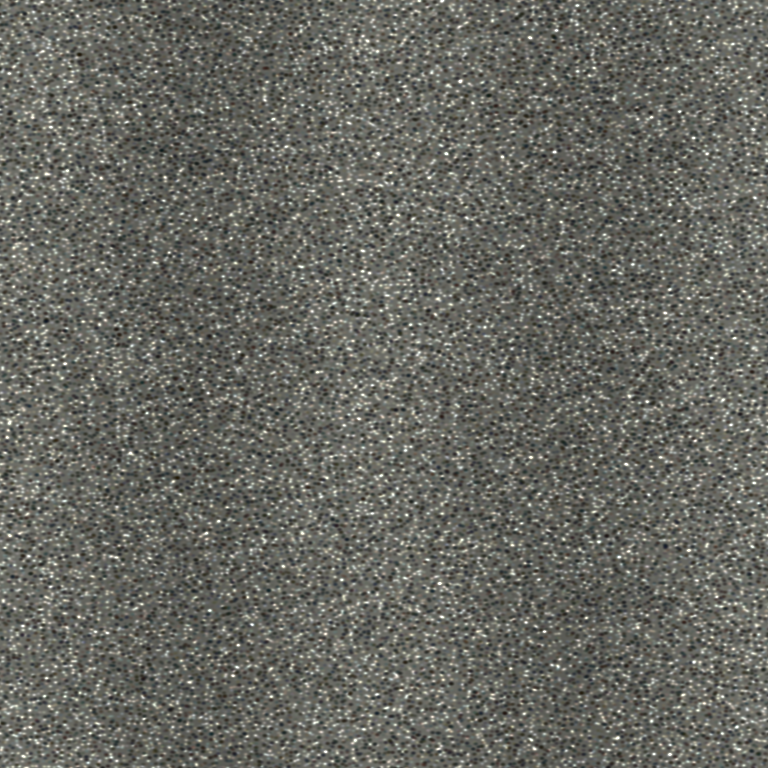
This texture is drawn by a Shadertoy shader. Its source:

```glsl
vec3 hash3(vec2 cell) {
    vec3 p = fract(cell.xyx * vec3(0.1031, 0.1030, 0.0973));
    p += dot(p, p.yxz + 33.33);
    return fract((p.xxy + p.yzz) * p.zyx);
}

// Scattered soft flecks: x is tone, y is warmth, z is greenness.
// Each fleck has a faint opposite rim, which sharpens it and avoids clumps.
vec3 flecks(vec2 p) {
    vec2 cell = floor(p);
    vec3 sum = vec3(0.0);
    for (int y = -1; y <= 1; y++) {
        for (int x = -1; x <= 1; x++) {
            vec2 id = cell + vec2(x, y);
            vec2 offset = id + hash3(id + 7.0).xy - p;
            float d2 = dot(offset, offset);
            float profile = (1.0 - 1.5 * d2) * exp(-3.0 * d2);
            sum += profile * (hash3(id + 411.7) - 0.5);
        }
    }
    return sum;
}

void mainImage(out vec4 fragColor, in vec2 fragCoord) {
    vec2 uv = fragCoord / iResolution.xy;

    // Slightly flattened grain
    vec3 grain = flecks(uv * vec2(165.0, 225.0));

    // Broad upright bands with a gentle mottle
    float bands = 0.08 * cos(12.9 * uv.x - 0.2 + 0.25 * sin(5.0 * uv.y));
    float mottle = 0.015 * sin(17.0 * uv.x + 9.0 * uv.y + 2.0 * sin(11.0 * uv.y));

    // Olive grey, with muted warm, blue and green casts
    float tone = 0.39 * exp(1.55 * grain.x + bands + mottle);
    vec3 color = tone * vec3(1.0, 1.005, 0.94);
    color += 0.06 * grain.y * vec3(1.0, 0.0, -1.0);
    color += 0.03 * grain.z * vec3(-0.6, 1.0, -0.4);

    fragColor = vec4(clamp(color, 0.0, 1.0), 1.0);
}
```
